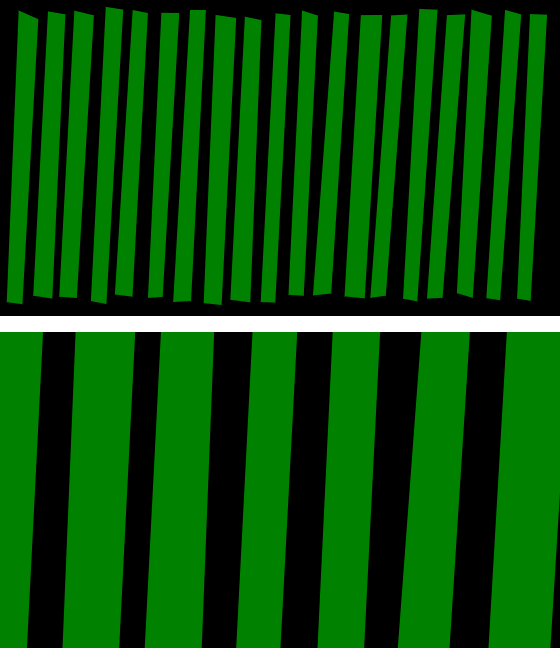
Top, the full canvas; bottom, a detail of the centre.
Write a Shadertoy shader that draws this pattern.

```glsl
// Nineteen leaning, unevenly cut green bars on black.

// Repeatable offset in -1..1 for one property of one bar.
float jitter(float bar, float property) {
    vec3 q = fract(vec3(bar, property, bar) * vec3(0.1031, 0.1030, 0.0973));
    q += dot(q, q.yzx + 33.33);
    return 2.0 * fract((q.x + q.y) * q.z) - 1.0;
}

// Signed inside distance of a bar; positive within its four edges.
float barDistance(vec2 p, float bar) {
    // Sides: centre and half width change linearly from foot to head.
    float along = (p.y - 0.055) / 0.907;
    float foot = 0.0402 + 0.0898 * bar + 0.008 * jitter(bar, 1.0);
    float head = 0.0878 + 0.0904 * bar + 0.008 * jitter(bar, 2.0);
    float halfWidth = mix(0.0271 + 0.0055 * jitter(bar, 3.0),
                          0.0287 + 0.0055 * jitter(bar, 4.0), along);
    float x = p.x - mix(foot, head, along);

    // Ends: each is a slanted cut with its own height and tilt.
    float across = clamp(0.5 + 0.5 * x / halfWidth, 0.0, 1.0);
    float bottom = 0.013 * jitter(bar, 5.0)
                 + mix(0.058 + 0.009 * jitter(bar, 6.0),
                       0.051 + 0.009 * jitter(bar, 7.0), across);
    float top = 0.012 * jitter(bar, 8.0)
              + mix(0.968 + 0.009 * jitter(bar, 9.0),
                    0.956 + 0.009 * jitter(bar, 10.0), across);

    return min(halfWidth - abs(x), min(p.y - bottom, top - p.y));
}

void mainImage(out vec4 fragColor, in vec2 fragCoord) {
    // Canvas height is 1, width is 16/9.
    vec2 p = fragCoord / iResolution.xy * vec2(16.0 / 9.0, 1.0);

    float inside = -1.0;
    for (int i = 0; i < 19; i++) {
        inside = max(inside, barDistance(p, float(i)));
    }

    // One-pixel smooth edge.
    float coverage = clamp(inside * iResolution.y + 0.5, 0.0, 1.0);
    fragColor = vec4(vec3(0.0, 0.51, 0.0) * coverage, 1.0);
}
```
